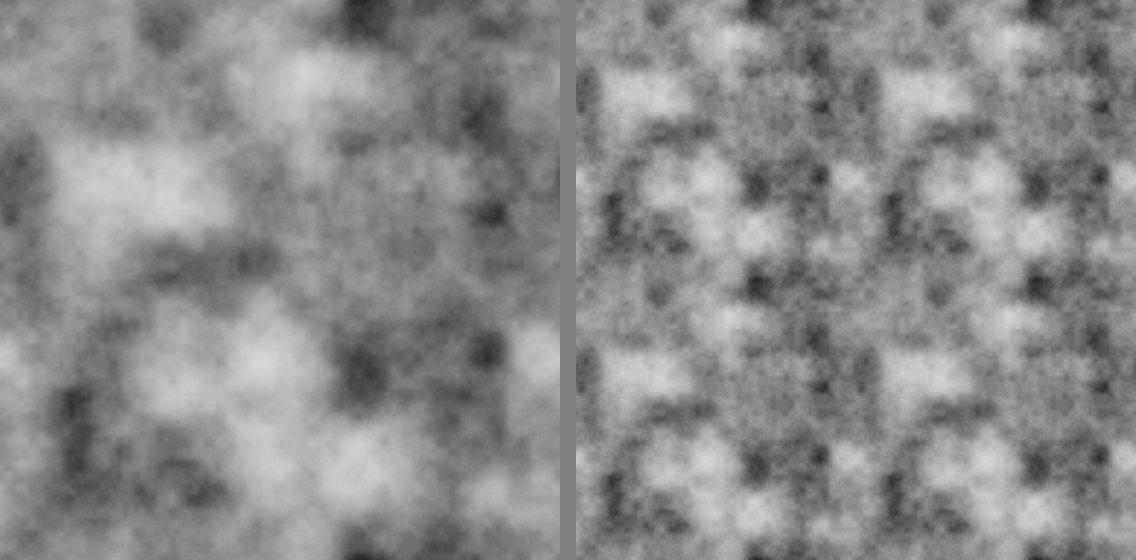
Left, the tile; right, the same tile 2 across and 2 down.
Reproduce this texture procedurally as a WebGL 2 fragment shader.

```glsl
#version 300 es
precision highp float;

// Soft grey clouds that tile seamlessly in both directions.
// Seven octaves of wrapping value noise are summed, each at twice the
// frequency and about half the strength, then mapped to a grey tone.

uniform vec2 u_resolution;
out vec4 fragColor;

// Integer hash of a lattice cell and octave, returned in -0.5..0.5
float hash(ivec2 cell, int octave) {
    uint h = uint(cell.x) * 1597334677u ^ uint(cell.y) * 3812015801u;
    h ^= uint(octave + 11) * 2654435769u;
    h = (h ^ (h >> 16)) * 2146121005u;
    h = (h ^ (h >> 15)) * 2221713035u;
    h ^= h >> 16;
    return float(h >> 8) / 16777216.0 - 0.5;
}

// Value noise that repeats after a whole number of cells
float tiledNoise(vec2 p, int period, int octave) {
    ivec2 low = ivec2(floor(p)) % period;
    ivec2 high = (low + 1) % period;
    vec2 f = fract(p);
    vec2 blend = f * f * f * (f * (f * 6.0 - 15.0) + 10.0);
    float bottom = mix(hash(low, octave), hash(ivec2(high.x, low.y), octave), blend.x);
    float top = mix(hash(ivec2(low.x, high.y), octave), hash(high, octave), blend.x);
    return mix(bottom, top, blend.y);
}

// Octave sum; each layer is shifted so that lattice points never line up
float clouds(vec2 uv) {
    float sum = 0.0;
    float strength = 1.0;
    int period = 6;
    for (int octave = 0; octave < 7; octave++) {
        vec2 shift = fract(float(octave) * vec2(0.377, 0.619));
        sum += strength * tiledNoise(uv * float(period) + shift, period, octave);
        strength *= 0.52;
        period *= 2;
    }
    return sum;
}

void main() {
    vec2 uv = gl_FragCoord.xy / u_resolution;
    float density = clouds(uv);

    // Tone curve: mid grey, with darks reaching further than lights
    float tone = 0.583 + 0.475 * density - 0.2 * density * density;
    fragColor = vec4(clamp(vec3(tone, tone, tone + 0.002), 0.0, 1.0), 1.0);
}
```
